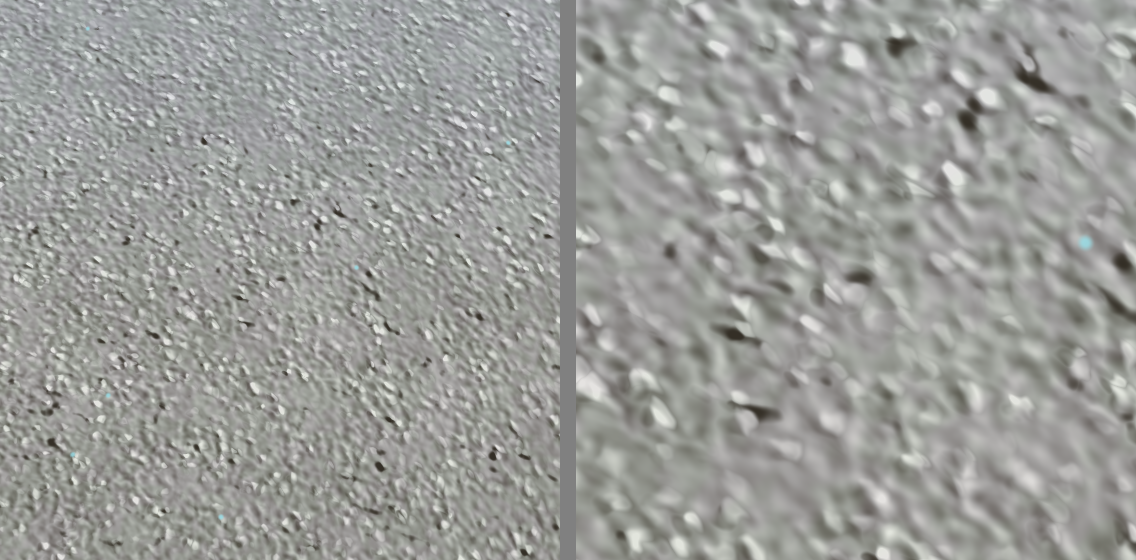
Left, the full canvas; right, a detail of the centre.
Write a three.js fragment shader that draws this texture.

```glsl
// Sunlit rough asphalt: slanted pale grains, dark pits and a few glints, finer toward the top.
varying vec2 vUv;

const vec3 SHADOW_COLOR = vec3(0.405, 0.395, 0.375);
const vec3 STONE_COLOR = vec3(0.622, 0.626, 0.617);
const vec3 LIGHT_COLOR = vec3(0.845, 0.848, 0.835);
const vec3 PIT_COLOR = vec3(0.190, 0.170, 0.135);
const vec3 GLINT_COLOR = vec3(0.60, 0.88, 0.92);
const vec3 SKY_TINT = vec3(-0.014, 0.0, 0.024);
const vec3 MOSS_TINT = vec3(-0.003, 0.006, -0.012);
const vec3 RUST_TINT = vec3(0.008, -0.003, 0.002);

const vec2 GRAIN_FREQ = vec2(47.0, 73.0);     // along and across the slant
const vec2 SHADOW_SHIFT = vec2(0.15, 0.55);   // in grain units
const vec2 PIT_FREQ = vec2(30.0, 46.0);
const float SLANT_LOW = -0.85;                // grain angle at the bottom
const float SLANT_HIGH = -0.50;               // grain angle at the top
const float PERSPECTIVE = 0.34;
const float CONTRAST = 0.36;
const float CHIP_SHARE = 0.50;                // part of the cells with a pale chip
const float CHIP_GAIN = 0.75;
const float GLINT_CELLS = 34.0;
const float GLINT_CHANCE = 0.003;

float hash(vec2 p) {
  vec3 q = fract(p.xyx * 0.1031);
  q += dot(q, q.yzx + 33.33);
  return fract((q.x + q.y) * q.z);
}

float cornerSlope(vec2 cell, vec2 offset) {
  float angle = 6.2832 * hash(cell);
  return dot(vec2(cos(angle), sin(angle)), offset);
}

// Gradient noise, about -0.7 to 0.7
float noise(vec2 p) {
  vec2 i = floor(p);
  vec2 f = p - i;
  vec2 u = f * f * f * (f * (f * 6.0 - 15.0) + 10.0);
  vec2 e = vec2(1.0, 0.0);
  float low = mix(cornerSlope(i, f), cornerSlope(i + e.xy, f - e.xy), u.x);
  float high = mix(cornerSlope(i + e.yx, f - e.yx), cornerSlope(i + e.xx, f - e.xx), u.x);
  return mix(low, high, u.y);
}

vec2 rotate(vec2 p, float angle) {
  float c = cos(angle);
  float s = sin(angle);
  return vec2(c * p.x + s * p.y, c * p.y - s * p.x);
}

// Pale stone chips, one chance per jittered cell
float chips(vec2 g) {
  vec2 home = floor(g);
  float best = 0.0;
  for (int y = -1; y <= 1; y++) {
    for (int x = -1; x <= 1; x++) {
      vec2 cell = home + vec2(float(x), float(y));
      vec2 center = cell + vec2(hash(cell + 3.0), hash(cell + 11.0));
      float bright = max(hash(cell + 23.0) - 1.0 + CHIP_SHARE, 0.0) / CHIP_SHARE;
      float size = mix(0.35, 0.62, hash(cell + 37.0));
      float body = 1.0 - smoothstep(0.35 * size, size, length(g - center));
      best = max(best, body * bright);
    }
  }
  return best;
}

// Grains lit from above, each with a shadow on its lower side
float grainRelief(vec2 p) {
  vec2 g = p * GRAIN_FREQ + 200.0;
  g += 0.30 * vec2(noise(g * 0.6 + 17.0), noise(g * 0.6 + 71.0));
  float lit = noise(g);
  float shade = noise(g + SHADOW_SHIFT);
  float fine = noise(rotate(g, 0.7) * 1.7 + 431.0);
  vec2 ragged = g * 0.9 + 0.35 * vec2(fine, lit);
  float chip = chips(ragged) - 0.55 * chips(ragged + SHADOW_SHIFT);
  return 0.75 * (lit - 0.6 * shade) + 0.36 * fine + CHIP_GAIN * (chip - 0.09);
}

// Sparse soft holes, clustered, broken by the grains and rarer toward the top
float pitMask(vec2 p, float relief, float height) {
  vec2 q = rotate(p, -0.35) * PIT_FREQ + 300.0;
  float cluster = noise(p * 8.0 + 90.0);
  float depth = noise(q) + 0.40 * cluster - 0.35 * relief;
  depth -= 0.18 * smoothstep(0.65, 1.0, height);
  return smoothstep(0.42, 0.80, depth);
}

// Rare small round sparkles, one chance per cell
float glintMask(vec2 p) {
  vec2 g = p * GLINT_CELLS + 60.0;
  vec2 cell = floor(g);
  vec2 center = 0.3 + 0.4 * vec2(hash(cell + 5.0), hash(cell + 9.0));
  float spot = 1.0 - smoothstep(0.05, 0.24, length(g - cell - center));
  return spot * step(hash(cell + 31.0), GLINT_CHANCE);
}

void main() {
  // Ground plane receding upward
  vec2 ground = vec2((vUv.x - 0.5) * (1.0 + PERSPECTIVE * vUv.y),
                     vUv.y * (1.0 + 0.5 * PERSPECTIVE * vUv.y));
  float slant = mix(SLANT_LOW, SLANT_HIGH, vUv.y);
  float relief = grainRelief(rotate(ground - vec2(0.0, 0.55), slant));

  // Worn smooth patches between the rough ones
  float wear = noise(ground * vec2(9.0, 13.0) + 40.0) + 0.6 * noise(ground * 24.0 + 80.0);
  float roughness = mix(0.50, 1.10, smoothstep(-0.45, 0.20, wear));
  roughness *= 1.0 - 0.2 * smoothstep(0.6, 1.0, vUv.y);
  float tone = CONTRAST * roughness * relief;
  tone += 0.05 * (vUv.y - 0.5) + 0.05 * noise(ground * 5.0 + 120.0);
  tone += 0.05 * noise(ground * 17.0 + 250.0);

  vec3 color = mix(STONE_COLOR, LIGHT_COLOR, clamp(tone / 0.22, 0.0, 1.2));
  color = mix(color, SHADOW_COLOR, clamp(-tone / 0.24, 0.0, 1.3));

  // Faint colour shifts
  float hueDrift = noise(ground * 11.0 + 150.0) + noise(ground * 42.0 + 170.0);
  color += mix(RUST_TINT, MOSS_TINT, smoothstep(-0.35, 0.25, hueDrift));
  color += SKY_TINT * smoothstep(0.35, 1.0, vUv.y);

  color = mix(color, PIT_COLOR, 0.95 * pitMask(ground, relief, vUv.y));
  color = mix(color, GLINT_COLOR, 0.8 * glintMask(ground));
  gl_FragColor = vec4(clamp(color, 0.0, 1.0), 1.0);
}
```
